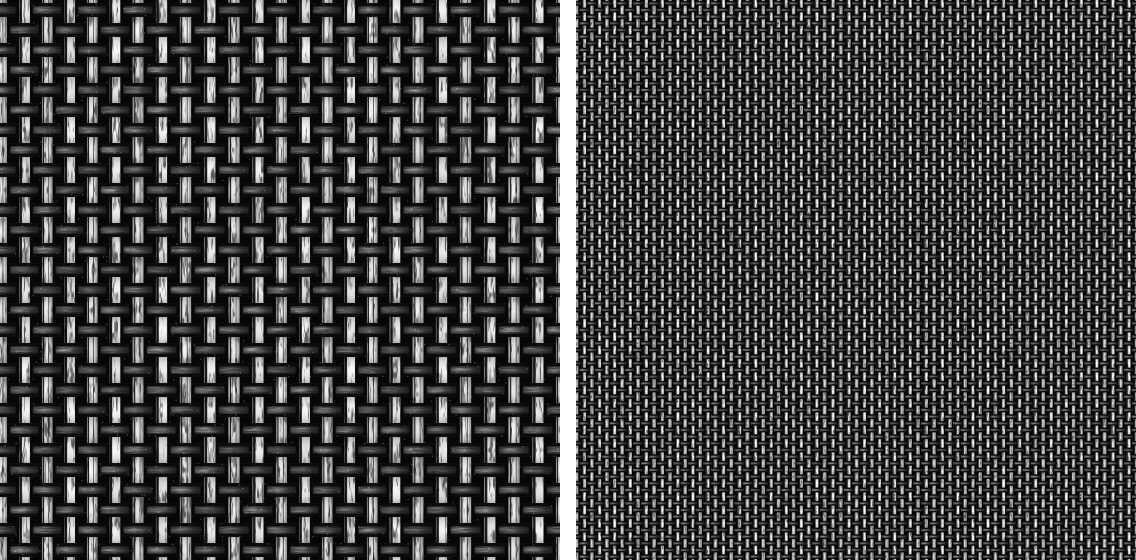
Left: one tile. Right: repeated 3 by 3.
Write a three.js fragment shader that draws this texture.

```glsl
// Plain weave of bright upright strips over dark, streaked cross cords.
varying vec2 vUv;

const vec2 THREADS = vec2(24.0, 28.0);     // upright strips, cross cords
const float STRIP_OFFSET = 0.0625;         // first strip centre, in strip pitches
const float SWAY = 0.0031;                 // slow uneven spacing of the strips
const vec2 STRIP_HALF = vec2(0.235, 0.65); // half width, half visible length
const vec2 CORD_HALF = vec2(0.68, 0.215);  // half visible length, half width
const float EDGE = 0.03;                   // edge softness, in pitches
const float SPECK_GRID = 160.0;
const float SPECK_SHARE = 0.035;
const float TAU = 6.2831853;

const vec3 BLACK = vec3(0.025);
const vec3 SHADE = vec3(0.07);
const vec3 CORD_DARK = vec3(0.12);
const vec3 CORD_LIGHT = vec3(0.52);
const vec3 STRIP_DARK = vec3(0.34);
const vec3 STRIP_LIGHT = vec3(0.97);

float hash(vec2 p) {
  return fract(sin(dot(p, vec2(12.99, 78.23))) * 4375.85);
}

// Value noise whose lattice wraps after the given number of cells.
float wrapNoise(vec2 p, vec2 period) {
  vec2 i = floor(p);
  vec2 f = fract(p);
  f = f * f * (3.0 - 2.0 * f);
  vec2 a = mod(i, period);
  vec2 b = mod(i + 1.0, period);
  return mix(mix(hash(a), hash(vec2(b.x, a.y)), f.x),
             mix(hash(vec2(a.x, b.y)), hash(b), f.x), f.y);
}

// Streaks drawn out along one axis; density is in cells per pitch.
float streaks(vec2 p, vec2 density) {
  return wrapNoise(p * density, THREADS * density);
}

float band(float x, float halfWidth) {
  return 1.0 - smoothstep(halfWidth - EDGE, halfWidth + EDGE, abs(x));
}

// Nearest integer to x with the same parity as id.
float nearestAlternate(float x, float id) {
  return 2.0 * floor((x - id) * 0.5 + 0.5) + id;
}

vec3 stripColor(vec2 q, vec2 p, float column, float row) {
  vec2 id = mod(vec2(column, row), THREADS);
  float even = 1.0 - mod(id.x, 2.0);
  float jitter = (hash(vec2(id.x, 7.0)) - 0.5) * 0.035;

  // Fine fibres, dulled towards the ends
  float fibre = 0.6 * streaks(p, vec2(11.0, 1.5)) + 0.4 * streaks(p, vec2(19.0, 4.0));
  float light = smoothstep(0.12, 0.55, fibre);
  float along = q.y / STRIP_HALF.y;
  light *= 1.0 - 0.35 * along * along;
  light *= 0.85 + 0.15 * hash(id);
  light *= 1.0 - 0.4 * even * smoothstep(0.11, 0.17, q.x);
  vec3 color = mix(STRIP_DARK, STRIP_LIGHT, light);

  // Dark splits between the strands of a strip
  float split = band(q.x + 0.155 + jitter, mix(0.05, 0.025, even));
  split = max(split, 0.75 * even * band(q.x - 0.075 + jitter, 0.018));
  color *= 1.0 - 0.88 * split;
  return color * mix(0.65, 1.0, smoothstep(-0.21, -0.15, q.x));
}

vec3 cordColor(vec2 q, vec2 p, float column, float row) {
  vec2 id = mod(vec2(column, row), THREADS);
  float across = q.y / CORD_HALF.y;
  float roundness = max(1.0 - across * across, 0.0);
  float fromSheen = (q.x + 0.2) / 0.48;
  float sheen = exp(-fromSheen * fromSheen);
  float fibre = 0.6 * streaks(p, vec2(1.5, 14.0)) + 0.4 * streaks(p, vec2(6.0, 22.0));
  float light = sheen * roundness * (0.2 + 1.1 * fibre);
  light *= 0.75 + 0.4 * hash(id + 31.0);
  return mix(CORD_DARK * (0.5 + 0.5 * roundness), CORD_LIGHT, light);
}

// Scattered dust, one possible dot per grid cell
float specks(vec2 uv) {
  vec2 cell = mod(floor(uv * SPECK_GRID), SPECK_GRID);
  vec2 centre = 0.3 + 0.4 * vec2(hash(cell + 3.0), hash(cell + 11.0));
  float dotMask = 1.0 - smoothstep(0.1, 0.32, length(fract(uv * SPECK_GRID) - centre));
  return dotMask * step(1.0 - SPECK_SHARE, hash(cell + 19.0));
}

void main() {
  // Thread space: one unit per strip across and per cord up
  float sway = SWAY * (1.0 - cos(2.0 * TAU * vUv.x));
  vec2 p = vec2(vUv.x + sway, vUv.y) * THREADS - vec2(STRIP_OFFSET, 0.5);
  vec2 nearest = floor(p + 0.5);
  vec2 local = p - nearest;

  // Dim threads in the gaps
  float under = max(band(local.x, STRIP_HALF.x), band(abs(local.y) - 0.3, 0.04));
  vec3 color = mix(BLACK, SHADE, under * streaks(p, vec2(8.0, 8.0)));

  // Cords pass over at alternate crossings
  float cordColumn = nearestAlternate(p.x, nearest.y + 1.0);
  vec2 cord = vec2(p.x - cordColumn, local.y);
  float cordMask = band(cord.y, CORD_HALF.y) * (1.0 - smoothstep(0.56, CORD_HALF.x, abs(cord.x)));
  color = mix(color, cordColor(cord, p, cordColumn, nearest.y), cordMask);
  color += 0.2 * specks(vUv);

  // Strips pass over at the others
  float stripRow = nearestAlternate(p.y, nearest.x);
  vec2 strip = vec2(local.x, p.y - stripRow);
  float stripMask = band(strip.x, STRIP_HALF.x) * band(strip.y, STRIP_HALF.y);
  color = mix(color, stripColor(strip, p, nearest.x, stripRow), stripMask);

  gl_FragColor = vec4(color, 1.0);
}
```
